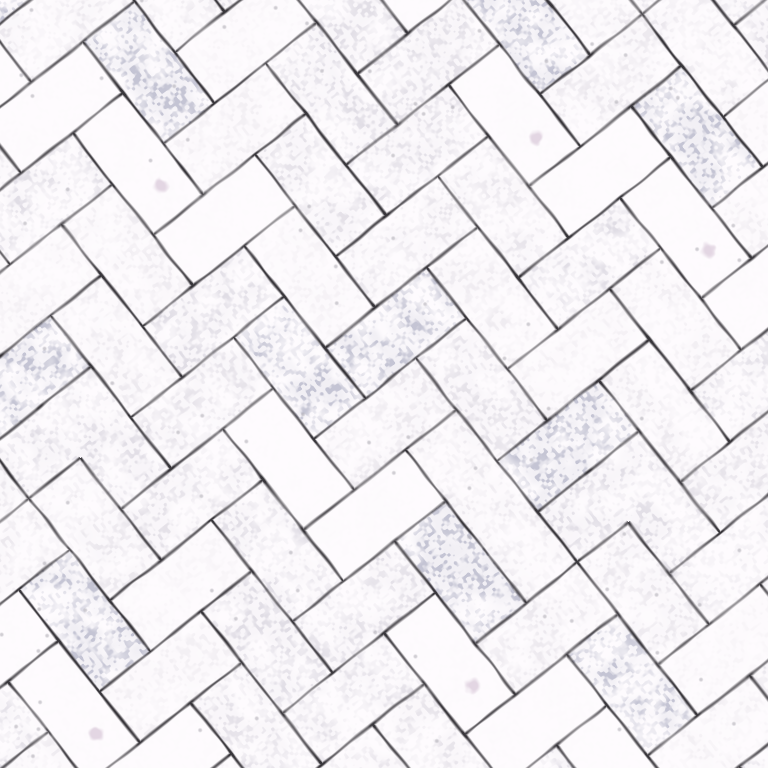
Give the GLSL for this texture, as a WebGL 1 fragment shader.

```glsl
precision highp float;
// Tilted herringbone paving of pale 2:1 stones with thin worn grey seams.
// Grid cells map to stone ids; a seam is drawn wherever neighbouring ids differ.
// Stone tones recur on a 6 by 3 block, with one irregular joint per block.
uniform vec2 u_resolution;

float hash(vec2 p) {
    vec3 h = fract(vec3(p.xyx) * 0.1031);
    h += dot(h, h.yzx + 33.33);
    return fract((h.x + h.y) * h.z);
}

float noise(vec2 p) {
    vec2 i = floor(p), f = fract(p);
    f = f * f * (3.0 - 2.0 * f);
    return mix(mix(hash(i), hash(i + vec2(1, 0)), f.x),
               mix(hash(i + vec2(0, 1)), hash(i + vec2(1, 1)), f.x), f.y);
}

float wrap(float x, float n) {
    return floor(mod(x + 0.5, n));
}

// Row, column and orientation (0 upright, 1 across) of a regular stone
vec3 regularStone(vec2 cell) {
    float k = wrap(cell.x - cell.y, 4.0);
    float across = 0.0;
    if (k == 1.0) { cell += vec2(0, 1); across = 1.0; }
    else if (k == 2.0) { cell += vec2(-1, 1); across = 1.0; }
    else if (k == 3.0) cell.y -= 1.0;
    float column = floor((cell.x - cell.y) / 4.0 + 0.5);
    float row = 2.0 * column - cell.x;
    return vec3(wrap(row, 6.0), wrap(column, 3.0), across);
}

// One stone per block is split, each half joining its neighbour
vec3 stoneAt(vec2 cell) {
    vec3 id = regularStone(cell);
    if (id == vec3(3, 2, 1)) {
        bool leftHalf = wrap(cell.x - cell.y, 4.0) == 1.0;
        id = regularStone(cell + (leftHalf ? vec2(0, 1) : vec2(1, 0)));
    }
    return id;
}

void main() {
    // Rotate into stone axes; one unit is one stone width
    vec2 p = gl_FragCoord.xy / u_resolution.y - vec2(0.199, 0.694);
    vec2 q = vec2(dot(p, vec2(0.785, 0.62)), dot(p, vec2(-0.62, 0.785))) / 0.0847;
    float pixel = 1.0 / (0.0847 * u_resolution.y);
    vec2 grain = q + 60.0;
    q += 0.025 * (vec2(noise(grain * 2.5), noise(grain * 2.5 + 31.0)) - 0.5);
    vec2 cell = floor(q), f = fract(q);
    vec3 id = stoneAt(cell);

    // Tone of each stone: white, lightly speckled or mottled
    float rank = wrap(id.x + mod(3.0 * id.y, 5.0), 6.0);
    float tone = 0.12 + 0.45 * hash(id.xy + id.z * 17.0 + 5.0);
    bool mottled = id.z > 0.5 ? (id.x == id.y && id.x > 0.5) : rank == 5.0;
    if (mottled) tone = 1.0;
    else if (rank == 0.0) tone = 0.03;

    // Fine speckle gathered in soft blotches
    float blotch = smoothstep(0.25, 0.8, noise(grain * 3.0) * 0.65 + noise(grain * 7.0) * 0.35);
    float speckle = smoothstep(0.42, 0.85, noise(grain * 19.0));
    float wear = tone * (0.22 * blotch + speckle * (0.3 + 0.6 * blotch));
    vec3 tint = mix(vec3(0.84, 0.81, 0.84), vec3(0.77, 0.77, 0.83), tone);
    vec3 color = mix(vec3(0.995, 0.985, 0.995), tint, clamp(wear, 0.0, 1.0));

    // Sparse pits, and a pinkish stain on some white stones
    vec2 pitCell = floor(grain * 4.0);
    vec2 pitCenter = 0.25 + 0.5 * vec2(hash(pitCell + 3.0), hash(pitCell + 9.0));
    float pit = step(0.96, hash(pitCell)) * (1.0 - smoothstep(0.04, 0.18, length(fract(grain * 4.0) - pitCenter)));
    color = mix(color, vec3(0.70, 0.69, 0.72), 0.6 * pit);
    if (id.z == 0.0 && rank == 0.0 && id.y != 1.0 && wrap(cell.x - cell.y, 4.0) == 0.0) {
        float stain = 1.0 - smoothstep(0.05, 0.14, length(f - vec2(0.56, 0.52)) + 0.06 * (noise(grain * 12.0) - 0.5));
        color = mix(color, vec3(0.89, 0.84, 0.89), stain);
    }

    // Seams on the cell sides where the stone changes
    float ink = 0.0;
    float seamWidth = max(0.032 + 0.018 * noise(grain * 4.0 + 11.0), 1.4 * pixel);
    for (int i = 0; i < 4; i++) {
        float side = i < 2 ? 1.0 : -1.0;
        bool upright = i == 0 || i == 2;
        vec2 dir = side * (upright ? vec2(1, 0) : vec2(0, 1));
        float d = 0.5 - dot(f - 0.5, dir);
        if (stoneAt(cell + dir) != id)
            ink = max(ink, (upright ? 1.0 : 0.85) * (1.0 - smoothstep(0.0, seamWidth, d)));
    }
    // Faded stretches and darker junctions
    float junction = 1.0 - smoothstep(0.02, 0.1, length(q - floor(q + 0.5)));
    ink *= 0.6 + 0.45 * noise(grain * 2.0 + 47.0) + 0.25 * junction;
    color = mix(color, vec3(0.22, 0.21, 0.23), clamp(ink, 0.0, 1.0));

    gl_FragColor = vec4(color, 1.0);
}
```
